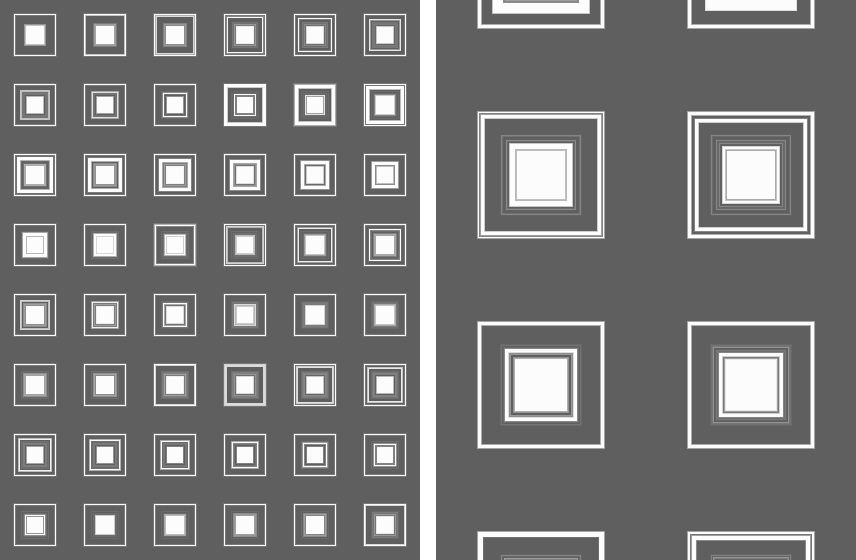
Left, the full canvas; right, a detail of the centre.
Write a Shadertoy shader that draws this pattern.

```glsl
// A 6 by 8 grid of nested squares, read row by row as steps in time.
// Rings leave the outer frame, shrink onto the core and rebound as faint
// echoes. All squares are box-filtered bands of the Chebyshev distance.

const float COLUMNS = 6.0;
const float ROWS = 8.0;
const float CELL = 96.0;         // length units along one cell
const float FRAME = 29.0;        // half size of the outer frame
const float FRAME_WIDTH = 1.8;
const float CORE = 13.0;         // half size of a freshly fed core
const float GAP = 0.7;           // dark seam outside each ring

const vec3 GROUND = vec3(0.373);
const vec3 SEAM = vec3(0.62);
const vec3 PAPER = vec3(0.99);

// Each ring: step of birth, inward speed per step, line width.
const int RING_COUNT = 6;
const vec3 RINGS[RING_COUNT] = vec3[](
    vec3(-11.0, 1.60, 1.7),
    vec3(0.6, 1.65, 1.7),
    vec3(8.8, 1.30, 5.0),
    vec3(19.2, 1.83, 1.8),
    vec3(31.7, 1.45, 2.1),
    vec3(46.9, 1.50, 2.4));

// Pixel coverage of a filled square with the given half size.
float fillSquare(float dist, float halfSize, float pixel) {
    return clamp(0.5 + (halfSize - dist) / pixel, 0.0, 1.0);
}

// Pixel coverage of a square outline, measured inward from its outer edge.
float squareBand(float dist, float outer, float width, float pixel) {
    return fillSquare(dist, outer, pixel) - fillSquare(dist, outer - width, pixel);
}

float ringRadius(vec3 ring, float time) {
    return FRAME - ring.y * (time - ring.x);
}

// Steps since the ring reached the core; negative while it still travels.
float ageSinceImpact(vec3 ring, float time) {
    return time - ring.x - (FRAME - CORE) / ring.y;
}

// Thin rebounding outlines that slow down and fade.
float echoes(float dist, float age, float pixel) {
    float reach = 1.0 - exp(-0.3 * age);
    float light = 0.0;
    for (int i = 0; i < 3; i++) {
        float travel = 5.5 * pow(0.57, float(i));
        light += squareBand(dist, CORE + travel * reach, 0.6, pixel);
    }
    return light * exp(-0.12 * age);
}

vec3 drawCell(float dist, float time, float pixel) {
    vec3 color = mix(GROUND, PAPER, squareBand(dist, FRAME, FRAME_WIDTH, pixel));
    float coreAge = 10.0;

    // Echoes lie beneath the travelling rings.
    for (int i = 0; i < RING_COUNT; i++) {
        float age = ageSinceImpact(RINGS[i], time);
        if (age >= 0.0) {
            coreAge = min(coreAge, age);
            color = mix(color, PAPER, 0.75 * min(echoes(dist, age, pixel), 1.0));
        }
    }

    // Rings, each parted from the frame by a narrow seam.
    for (int i = 0; i < RING_COUNT; i++) {
        float radius = ringRadius(RINGS[i], time);
        if (radius <= FRAME) {
            float parted = 1.0 - smoothstep(27.8, 28.4, radius);
            float seam = squareBand(dist, radius + GAP, GAP, pixel);
            color = mix(color, GROUND, seam * parted);
            color = mix(color, PAPER, squareBand(dist, radius, RINGS[i].z, pixel));
        }
    }

    // The core shrinks slowly until the next ring feeds it.
    float core = CORE - 0.2 * coreAge;
    color = mix(color, SEAM, squareBand(dist, core + GAP, GAP, pixel));
    return mix(color, PAPER, fillSquare(dist, core, pixel));
}

void mainImage(out vec4 fragColor, in vec2 fragCoord) {
    vec2 grid = fragCoord / iResolution.x * COLUMNS;
    vec2 cell = floor(grid);
    vec2 local = abs(fract(grid) - 0.5) * CELL;
    float time = (ROWS - 1.0 - cell.y) * COLUMNS + cell.x;
    float pixel = CELL * COLUMNS / iResolution.x;
    fragColor = vec4(drawCell(max(local.x, local.y), time, pixel), 1.0);
}
```
